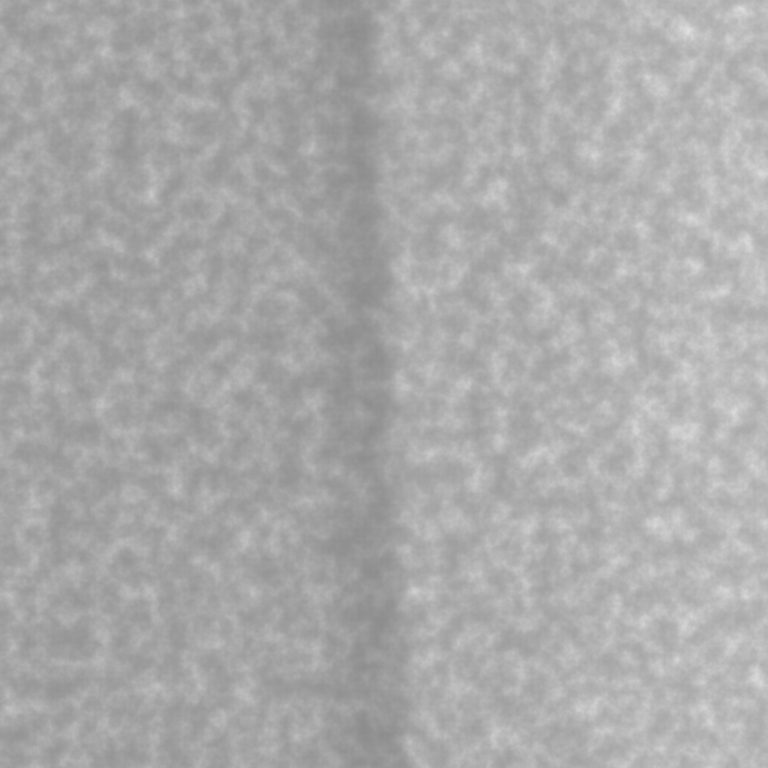
Reproduce this texture procedurally as a Shadertoy shader.

```glsl
// Soft grey mottled sheet with a dim vertical crease left of centre,
// brightening to the right. Broad tone comes from smooth ramps, and
// the cloudy grain from layered gradient noise plus a faint weave.

#define LEFT_TONE 0.642
#define RIGHT_TONE 0.680
#define EDGE_LIFT 0.055
#define CREASE_DEPTH 0.058
#define GRAIN_SCALE 33.0
#define GRAIN_CONTRAST 0.100
#define SPECK_LIFT 0.035
#define WEAVE_COUNT 128.0
#define WEAVE_CONTRAST 0.003

// Random unit gradient for a lattice cell
vec2 cellGradient(vec2 cell) {
    uvec2 q = uvec2(ivec2(cell) + 4096);
    uint h = q.x * 1597334677u ^ q.y * 3812015801u;
    h = (h ^ (h >> 16)) * 2246822519u;
    h = (h ^ (h >> 13)) * 3266489917u;
    h ^= h >> 16;
    float angle = float(h & 65535u) / 65536.0 * 6.28318;
    return vec2(cos(angle), sin(angle));
}

float gradientNoise(vec2 p) {
    vec2 cell = floor(p);
    vec2 f = p - cell;
    vec2 blend = f * f * f * (f * (f * 6.0 - 15.0) + 10.0);
    vec2 right = vec2(1.0, 0.0);
    vec2 up = vec2(0.0, 1.0);
    float a = dot(cellGradient(cell), f);
    float b = dot(cellGradient(cell + right), f - right);
    float c = dot(cellGradient(cell + up), f - up);
    float d = dot(cellGradient(cell + 1.0), f - 1.0);
    return mix(mix(a, b, blend.x), mix(c, d, blend.x), blend.y);
}

// Cloudy grain: each layer is turned to hide the lattice
float mottle(vec2 uv) {
    mat2 turn = mat2(0.8, 0.6, -0.6, 0.8);
    vec2 p = uv * GRAIN_SCALE;
    float grain = 0.35 * gradientNoise(p * 0.45 + 17.0);
    float weight = 1.0;
    for (int i = 0; i < 4; i++) {
        grain += weight * gradientNoise(p);
        p = turn * p * 1.9 + 31.7;
        weight *= 0.58;
    }
    return grain;
}

// Crease mask: soft on its left flank, firmer on its right, drifting with height
float creaseMask(vec2 uv, float rightEdge) {
    float leftFlank = smoothstep(rightEdge - 0.125, rightEdge - 0.035, uv.x);
    float softness = mix(0.012, 0.028, uv.y);
    return leftFlank * (1.0 - smoothstep(rightEdge - softness, rightEdge + softness, uv.x));
}

void mainImage(out vec4 fragColor, in vec2 fragCoord) {
    vec2 uv = fragCoord / iResolution.xy;

    // Broad tone on both sides of the crease
    float rightEdge = mix(0.530, 0.490, uv.y) + 0.006 * gradientNoise(vec2(3.5, uv.y * 6.0));
    float side = smoothstep(rightEdge - 0.03, rightEdge + 0.03, uv.x);
    float tone = mix(LEFT_TONE, RIGHT_TONE, side);
    tone += EDGE_LIFT * smoothstep(0.60, 1.0, uv.x);
    tone += 0.012 * gradientNoise(uv * 5.0 + 9.0);

    // Crease, where the grain is calmer
    float crease = creaseMask(uv, rightEdge);
    tone -= CREASE_DEPTH * crease;

    // Cloudy grain with slightly stronger light specks
    float grain = mottle(uv);
    float strength = mix(0.92, 1.12, smoothstep(0.4, 1.0, uv.x)) * (1.0 - 0.35 * crease);
    tone += strength * (GRAIN_CONTRAST * grain + SPECK_LIFT * (grain * grain - 0.085));

    // Faint fine weave
    vec2 threads = sin(uv * WEAVE_COUNT * 6.28318);
    tone += WEAVE_CONTRAST * (threads.x + threads.y) * 0.5;

    fragColor = vec4(vec3(clamp(tone, 0.0, 1.0)), 1.0);
}
```
